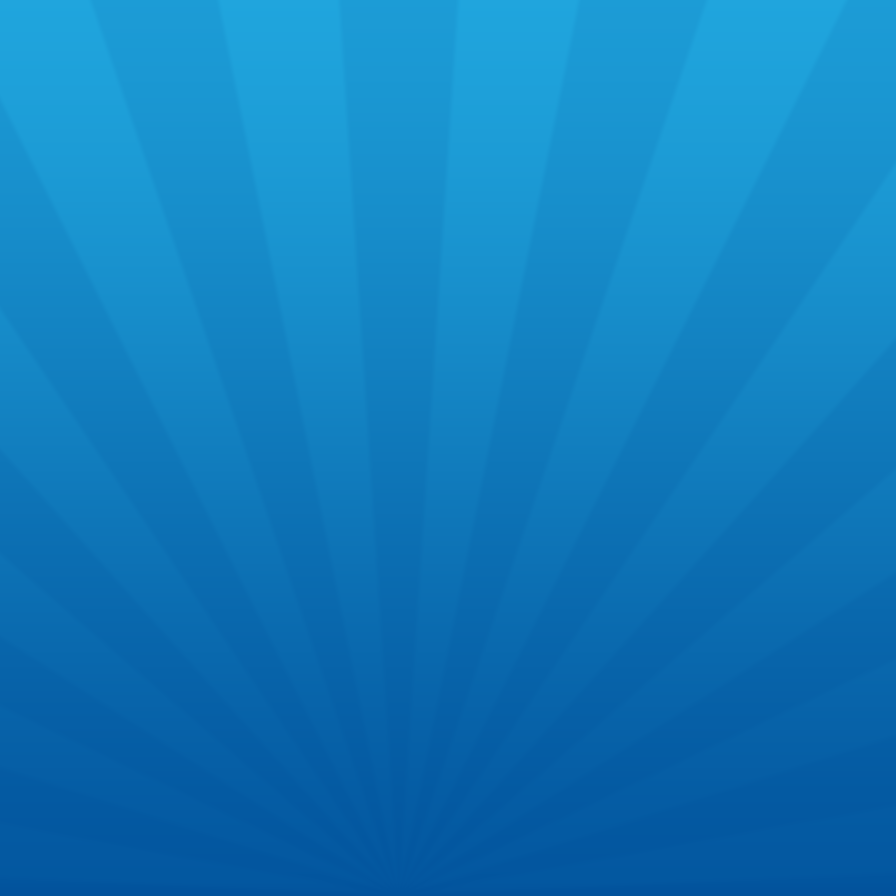
Write a three.js fragment shader that draws this background.

```glsl
// Blue sunburst: soft light rays fanning up from the lower edge over a vertical gradient.
varying vec2 vUv;

// Ray coverage, 0 in the dark wedges and 1 in the light ones.
float rayMask(vec2 fromSource) {
  float period = 0.265; // radians for one dark and one light wedge
  float phase = fract(atan(fromSource.x, fromSource.y) / period);
  float edgeDistance = (0.25 - abs(phase - 0.5)) * period * length(fromSource);
  return smoothstep(-0.004, 0.004, edgeDistance);
}

void main() {
  float height = vUv.y;

  // Vertical gradient, easing at both ends
  float blend = mix(height, smoothstep(0.0, 1.0, height), 0.5);
  vec3 color = mix(vec3(0.01, 0.336, 0.622), vec3(0.117, 0.629, 0.853), blend);

  // Rays, fading toward their source
  float contrast = mix(0.25, 1.0, smoothstep(0.0, 0.9, height));
  float ray = rayMask(vUv - vec2(0.445, 0.0)) * 2.0 - 1.0;
  color += vec3(0.007, 0.018, 0.014) * ray * contrast;

  // Faint shade along the lower edge
  color -= vec3(0.002, 0.012, 0.01) * (1.0 - smoothstep(0.0, 0.02, height));

  gl_FragColor = vec4(color, 1.0);
}
```
